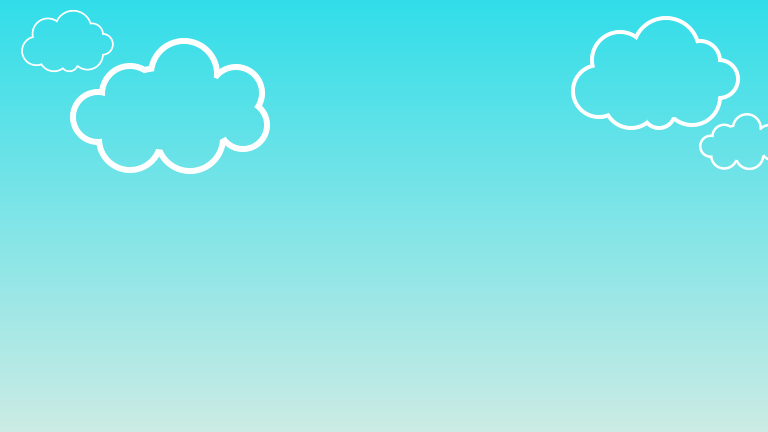
Write a Shadertoy shader that draws this background.

```glsl
// Lobes of each cloud: centre x, centre y (down), radius
const vec3 BROAD[8] = vec3[8](
    vec3(-72, 11, 25), vec3(-40, -12, 28), vec3(14, -32, 33), vec3(66, -13, 26),
    vec3(73, 19, 24), vec3(20, 32, 33), vec3(-40, 33, 31), vec3(45, 4, 20));
const vec3 PUFFY[8] = vec3[8](
    vec3(-56, 18, 26), vec3(-35, -13, 28), vec3(11, -22, 33), vec3(45, -12, 20),
    vec3(64, 6, 19), vec3(37, 24, 28), vec3(4, 39, 16), vec3(-24, 28, 27));

float ellipseDistance(vec2 q, vec2 radii) {
    float k = length(q / radii);
    return k * (k - 1.0) / max(length(q / (radii * radii)), 1e-4);
}

// Coverage of the line drawn around the union of lobes and body
float cloudOutline(vec2 p, vec2 centre, float size, vec3 lobes[8],
                   vec4 body, float halfWidth, float pixel) {
    vec2 q = (p - centre) / size;
    float d = ellipseDistance(q - body.xy, body.zw);
    for (int i = 0; i < 8; i++) {
        d = min(d, length(q - lobes[i].xy) - lobes[i].z + halfWidth);
    }
    float edge = (abs(d - halfWidth) - halfWidth) * size;
    return 1.0 - smoothstep(-0.6 * pixel, 0.6 * pixel, edge);
}

void mainImage(out vec4 fragColor, in vec2 fragCoord) {
    // Canvas is 432 units tall, with y running down from the top
    float pixel = 432.0 / iResolution.y;
    vec2 p = vec2(fragCoord.x, iResolution.y - fragCoord.y) * pixel;

    // Sky
    vec3 skyTop = vec3(0.19, 0.868, 0.914);
    vec3 skyBottom = vec3(0.80, 0.922, 0.895);
    vec3 color = mix(skyTop, skyBottom, p.y / 432.0);

    // Each cloud form appears once large and once small
    vec4 broadBody = vec4(2, 4, 72, 40);
    vec4 puffyBody = vec4(5, 7, 65, 38);
    float line = cloudOutline(p, vec2(170, 106), 1.0, BROAD, broadBody, 3.0, pixel);
    line = max(line, cloudOutline(p, vec2(741, 141.6), 0.42, BROAD, broadBody, 3.0, pixel));
    line = max(line, cloudOutline(p, vec2(655, 73), 1.0, PUFFY, puffyBody, 2.0, pixel));
    line = max(line, cloudOutline(p, vec2(67.2, 41), 0.55, PUFFY, puffyBody, 1.6, pixel));

    fragColor = vec4(mix(color, vec3(1.0), line), 1.0);
}
```
